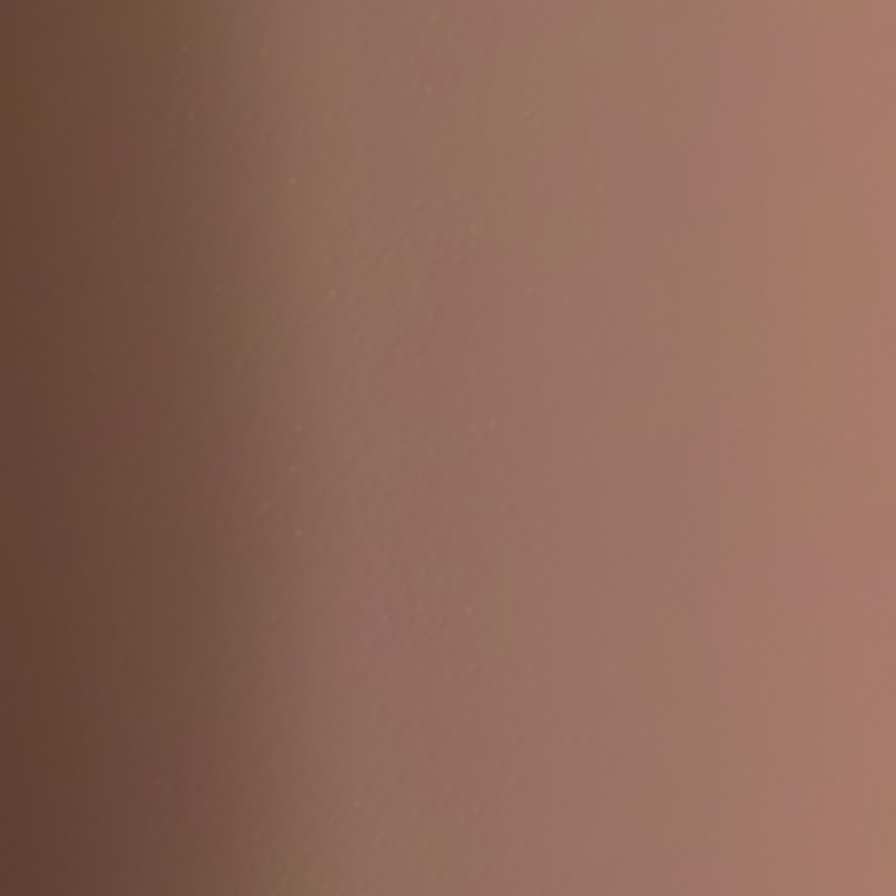
This texture is drawn by a Shadertoy shader. Its source:

```glsl
// Softly lit skin: a shadow on the left fading into warm rose, with faint pores and mottling.

vec3 hash3(vec2 cell) {
    vec3 q = fract(cell.xyx * vec3(0.1031, 0.1030, 0.0973));
    q += dot(q, q.yxz + 33.33);
    return fract((q.xxy + q.yzz) * q.zyx);
}

// Cellular relief: the lit slope of randomly raised or sunken round bumps.
float bumpRelief(vec2 p) {
    vec2 cell = floor(p), local = fract(p);
    float slope = 0.0;
    for (int y = -1; y <= 1; y++) {
        for (int x = -1; x <= 1; x++) {
            vec2 offset = vec2(x, y);
            vec3 rnd = hash3(cell + offset);
            vec2 d = local - offset - rnd.xy;
            slope += (rnd.z * 2.0 - 0.8) * dot(d, vec2(-0.6, 0.8)) * exp(-6.0 * dot(d, d));
        }
    }
    return slope;
}

// Layered sines, each turned and warped by the one before.
float mottle(vec2 p) {
    float sum = 0.0, weight = 0.5;
    for (int i = 0; i < 4; i++) {
        sum += weight * sin(p.x + 1.3 * sin(p.y * 0.8)) * cos(p.y + 0.9 * sin(p.x * 0.7));
        p = mat2(0.8, 0.6, -0.6, 0.8) * p * 1.7 + 2.3;
        weight *= 0.6;
    }
    return sum;
}

// Shadow to light, from left to right.
vec3 skinTone(float x) {
    vec3 tone = mix(vec3(0.385, 0.262, 0.205), vec3(0.445, 0.318, 0.260), smoothstep(-0.05, 0.23, x));
    tone = mix(tone, vec3(0.560, 0.422, 0.360), smoothstep(0.16, 0.42, x));
    tone = mix(tone, vec3(0.608, 0.456, 0.400), smoothstep(0.36, 0.76, x));
    return mix(tone, vec3(0.660, 0.482, 0.420), smoothstep(0.70, 1.05, x));
}

void mainImage(out vec4 fragColor, in vec2 fragCoord) {
    vec2 uv = fragCoord / iResolution.xy;

    // The shadow edge bows to the right towards the lower middle.
    float bow = 0.045 * smoothstep(1.0, 0.35, uv.y) * smoothstep(0.75, 0.2, uv.x);
    float x = uv.x - bow + 0.02 + 0.006 * mottle(uv * 9.0);
    vec3 color = skinTone(x);

    // The lower left corner sinks deeper into shadow.
    color *= 1.0 - 0.05 * smoothstep(0.5, 0.0, uv.y) * smoothstep(0.3, 0.0, uv.x);

    // Broad drift between rosy and olive patches.
    float hue = mottle(uv * vec2(11.0, 9.0) + 4.0) + 0.5 * mottle(uv * 23.0 + 8.0);
    hue += 0.5 * (0.5 - uv.y);
    color += vec3(0.005, -0.007, 0.010) * hue;

    // Fine pores, clearest where the light grazes the surface.
    float grazing = 0.35 + 0.65 * exp(-pow((uv.x - 0.38) / 0.2, 2.0));
    float patches = 0.8 + 0.5 * mottle(uv * 17.0 + 1.0);
    vec2 grain = mat2(0.82, -0.57, 0.57, 0.82) * uv;
    float relief = bumpRelief(grain * vec2(62.0, 80.0)) + 0.7 * bumpRelief(grain * vec2(105.0, 130.0) + 7.0);
    color += 0.048 * relief * grazing * patches;

    // A few tiny bright specks.
    vec2 speckUv = uv * 26.0;
    vec3 rnd = hash3(floor(speckUv) + 51.0);
    float speck = smoothstep(0.17, 0.0, length(fract(speckUv) - 0.25 - 0.5 * rnd.xy));
    color += vec3(0.030, 0.026, 0.020) * speck * step(0.94, rnd.z) * grazing;

    fragColor = vec4(color, 1.0);
}
```
